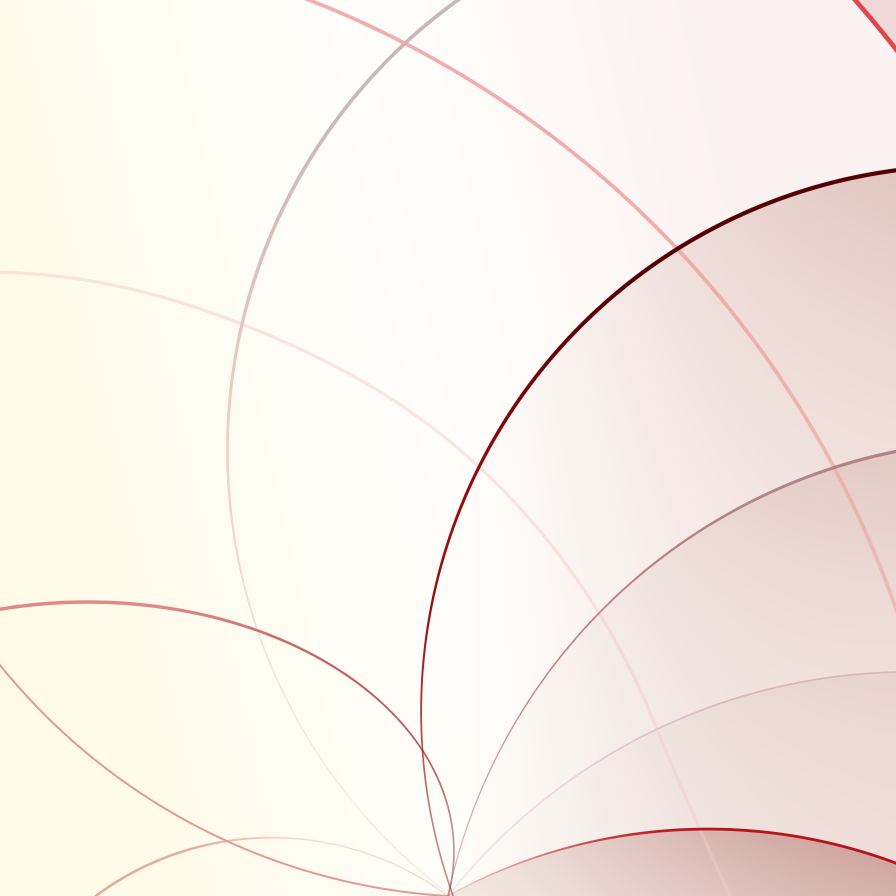
A WebGL 2 fragment shader for this background:

```glsl
#version 300 es
precision highp float;
// Fine red arcs sweep out of a point on the lower edge over a cream-to-blush ground.
// Each arc is a signed distance to a circle or ellipse; petals on the right
// are shaded inward from their rim, then all rims are drawn as tapered strokes.
uniform vec2 u_resolution;
out vec4 fragColor;

#define CREAM vec3(1.0, 0.982, 0.905)
#define WHITE vec3(1.0, 0.995, 0.985)
#define BLUSH vec3(0.985, 0.948, 0.944)
#define PETAL vec3(0.865, 0.755, 0.720)
#define ROSE vec3(0.76, 0.56, 0.53)
#define DARK_RED vec3(0.33, 0.0, 0.02)
#define RED vec3(0.72, 0.07, 0.10)
#define PINK vec3(0.94, 0.64, 0.64)
#define MAUVE vec3(0.66, 0.46, 0.48)
#define LINE_SCALE 0.0013

float circle(vec2 p, vec2 center, float radius) {
    return length(p - center) - radius;
}

// First-order distance to an ellipse
float ellipse(vec2 p, vec2 center, vec2 radii) {
    vec2 q = (p - center) / radii;
    float k = length(q);
    return k * (k - 1.0) / max(length(q / radii), 1e-4);
}

// Circle whose radius dips near the top and straightens near its foot
float bentCircle(vec2 p, vec2 center, float radius) {
    vec2 q = p - center;
    float angle = atan(q.y, q.x);
    float dip = (angle - 1.18) / 0.23;
    float foot = max(0.385 - angle, 0.0);
    return length(q) - radius + 0.0062 * exp(-dip * dip) - 0.5 * foot * foot;
}

float coverage(float d) {
    return clamp(0.5 - d * u_resolution.y, 0.0, 1.0);
}

vec3 stroke(vec3 base, float d, float width, vec3 ink, float alpha) {
    return mix(base, ink, alpha * coverage(abs(d) - 0.5 * width * LINE_SCALE));
}

// Shade the inside of a shape, fading away from its rim
vec3 petal(vec3 base, float d, float fade, vec3 shade, float amount) {
    return mix(base, shade, coverage(d) * amount * exp(min(d, 0.0) / fade));
}

vec3 ground(vec2 p) {
    float across = p.x + 0.22 * (p.y - 0.5);
    vec3 color = mix(CREAM, WHITE, smoothstep(-0.1, 0.58, across));
    return mix(color, BLUSH, smoothstep(0.48, 0.95, across));
}

void main() {
    vec2 p = gl_FragCoord.xy / u_resolution.y;

    // Petals opening to the right
    float outer = circle(p, vec2(1.0794, 0.2057), 0.6094);
    float middle = circle(p, vec2(1.1271, -0.132), 0.6409);
    float inner = circle(p, vec2(1.0159, -0.4068), 0.6569);
    float low = circle(p, vec2(0.7897, -0.526), 0.6007);

    // Wide arcs that cross them
    float tall = circle(p, vec2(0.8737, 0.4974), 0.6198);
    float wide = circle(p, vec2(-0.0682, -0.0536), 1.1318);
    float faint = bentCircle(p, vec2(-0.0141, -0.1052), 0.802);
    float corner = circle(p, vec2(-0.0247, 0.1406), 1.3027);

    // Leaves on the left
    float leafTop = ellipse(p, vec2(0.0977, 0.0495), vec2(0.4089, 0.2786));
    float leafBottom = circle(p, vec2(0.5418, 0.6948), 0.6961);
    float smallLeaf = circle(p, vec2(0.3034, -0.2643), 0.3294);

    // Ground and shaded fills
    float toRight = smoothstep(0.48, 1.1, p.x);
    vec3 color = ground(p);
    color = petal(color, -corner, 0.5, vec3(0.93, 0.82, 0.82), 0.8);
    color = petal(color, outer, 0.36, PETAL, 0.95 * toRight);
    color = petal(color, middle, 0.2, PETAL, 0.75 * toRight);
    color = petal(color, inner, 0.2, PETAL, 0.42 * toRight);
    color = petal(color, low, 0.16, ROSE, 0.2 + 0.5 * smoothstep(0.5, 0.95, p.x));

    // Pale strokes
    color = stroke(color, faint, 2.8, vec3(0.95, 0.8, 0.78), 0.48);
    vec3 tallInk = mix(vec3(0.91, 0.77, 0.74), vec3(0.77, 0.71, 0.72), smoothstep(0.5, 0.95, p.y));
    color = stroke(color, tall, mix(1.0, 3.2, smoothstep(0.1, 0.8, p.y)), tallInk,
                   mix(0.4, 0.95, smoothstep(0.1, 0.75, p.y)));
    color = stroke(color, wide, 3.2, PINK, mix(0.6, 0.88, smoothstep(0.3, 0.75, p.y)));
    color = stroke(color, inner, 1.5, vec3(0.82, 0.68, 0.66), mix(0.25, 0.75, smoothstep(0.5, 0.85, p.x)));

    // Leaf strokes
    vec3 leafInk = mix(vec3(0.87, 0.5, 0.5), vec3(0.73, 0.3, 0.33), smoothstep(0.15, 0.42, p.x));
    leafInk = mix(vec3(0.67, 0.58, 0.58), leafInk, smoothstep(0.06, 0.16, p.y));
    color = stroke(color, leafTop, mix(3.0, 1.5, smoothstep(0.1, 0.5, p.x)), leafInk, 0.92);
    color = stroke(color, leafBottom, 1.7, vec3(0.86, 0.5, 0.49), 0.8 * step(p.x, 0.5));
    color = stroke(color, smallLeaf, mix(2.2, 1.2, smoothstep(0.15, 0.4, p.x)), vec3(0.87, 0.62, 0.58),
                   mix(0.85, 0.35, smoothstep(0.2, 0.34, p.x)));

    // Strong strokes
    vec3 middleInk = mix(vec3(0.72, 0.42, 0.44), MAUVE, smoothstep(0.6, 0.9, p.x));
    color = stroke(color, middle, mix(1.1, 2.8, smoothstep(0.5, 1.0, p.x)), middleInk,
                   mix(0.45, 0.85, smoothstep(0.0, 0.3, p.y)));
    color = stroke(color, low, mix(1.2, 2.4, smoothstep(0.5, 0.8, p.x)), RED, smoothstep(0.4, 0.8, p.x));
    color = stroke(color, corner, 4.0, vec3(0.88, 0.28, 0.3), 1.0);
    vec3 outerInk = mix(vec3(0.6, 0.05, 0.08), DARK_RED, smoothstep(0.4, 0.72, p.y));
    color = stroke(color, outer, mix(1.4, 3.6, smoothstep(0.1, 0.75, p.y)), outerInk,
                   mix(0.5, 1.0, smoothstep(0.02, 0.35, p.y)));

    fragColor = vec4(color, 1.0);
}
```
